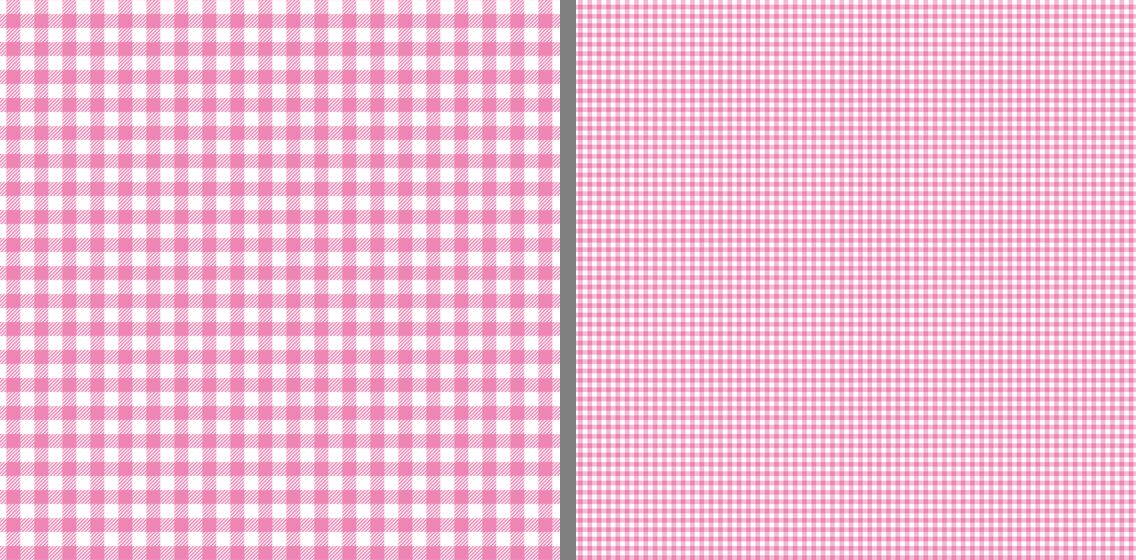
Left, the tile; right, the same tile 3 across and 3 down.
Write a three.js fragment shader that draws this pattern.

```glsl
// Gingham check: two crossing sets of bands, solid where they overlap
// and hatched with rising diagonal lines where only one band runs.
// Every edge is a box-filtered pulse train, so it stays smooth at any size.

#define REPEATS 20.0            // checks across and down
#define BAND_SHARE 0.5          // band width within one check
#define BAND_SHIFT vec2(0.225, 0.0) // start of the bands within one check
#define HATCH_PER_CHECK 8.0     // diagonal lines per check, a whole number
#define HATCH_SHARE 0.56        // inked part of the hatch spacing
#define HATCH_SHIFT 0.0         // phase of the hatch
#define SOFTNESS 1.25           // filter width relative to one screen sample
#define INK vec3(0.93, 0.525, 0.705)
#define CLOTH vec3(1.0)

varying vec2 vUv;

// Integral of a unit-period pulse that is 1 over the first "share" of each period
float pulseIntegral(float t, float share) {
  return floor(t) * share + min(fract(t), share);
}

// Average of that pulse over a window centred on t
float pulseCoverage(float t, float share, float window) {
  float w = max(window, 0.0001);
  return (pulseIntegral(t + 0.5 * w, share) - pulseIntegral(t - 0.5 * w, share)) / w;
}

// Filter window: gradient length of a coordinate on the screen
float filterWidth(float t) {
  return SOFTNESS * length(vec2(dFdx(t), dFdy(t)));
}

void main() {
  vec2 check = vUv * REPEATS;

  // Vertical and horizontal bands
  vec2 p = check - BAND_SHIFT;
  float column = pulseCoverage(p.x, BAND_SHARE, filterWidth(p.x));
  float row = pulseCoverage(p.y, BAND_SHARE, filterWidth(p.y));

  // Diagonal hatch rising to the right
  float d = (check.x - check.y) * HATCH_PER_CHECK + HATCH_SHIFT;
  float hatch = pulseCoverage(d, HATCH_SHARE, filterWidth(d));

  // Solid at crossings, hatched under a single band
  float solid = column * row;
  float single = column + row - 2.0 * solid;
  gl_FragColor = vec4(mix(CLOTH, INK, solid + single * hatch), 1.0);
}
```
